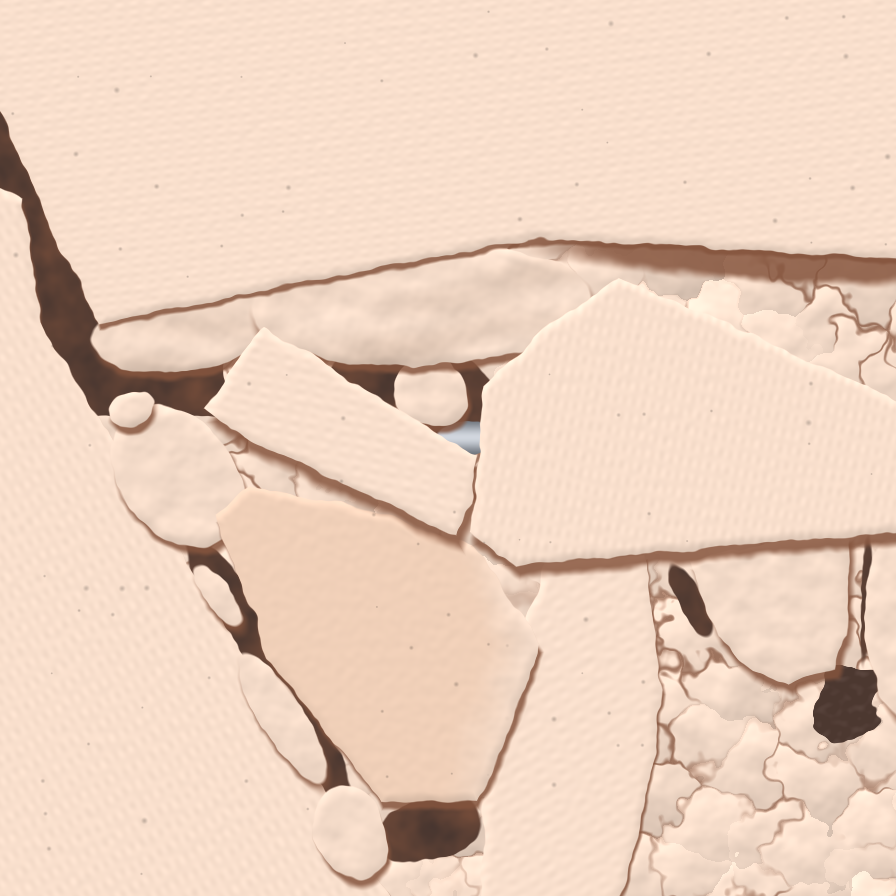
Write a Shadertoy shader that draws this texture.

```glsl
// Broken slabs of pressed cream powder with woven relief, dark cracks and crumbs.
#define CREAM vec3(.975, .875, .802)
#define UMBER vec3(.52, .33, .24)
#define GAP vec3(.3, .22, .19)
#define RAGGED .012
#define WEAVE .014
#define GRIT .11
#define CRUMBS 15.
#define LIGHT vec2(-.35, -.94)

vec3 col;
vec2 p; // ragged position, y runs down from the top

vec2 hash2(vec2 v) {
    vec3 q = fract(v.xyx * vec3(.1031, .103, .0973));
    q += dot(q, q.yzx + 33.33);
    return fract((q.xx + q.yz) * q.zy);
}

float corner(vec2 i, vec2 f, vec2 o) { return dot(hash2(i + o) * 2. - 1., f - o); }

float noise(vec2 v) {
    vec2 i = floor(v), f = v - i, u = f * f * (3. - 2. * f), e = vec2(1, 0);
    return mix(mix(corner(i, f, e.yy), corner(i, f, e.xy), u.x),
               mix(corner(i, f, e.yx), corner(i, f, e.xx), u.x), u.y);
}

float fbm(vec2 v) {
    float sum = 0., amp = .6;
    for (int i = 0; i < 3; i++) {
        sum += amp * noise(v);
        v = mat2(1.6, 1.2, -1.2, 1.6) * v + 7.3;
        amp *= .5;
    }
    return sum;
}

// Light on a single layer of bumps
float bumps(vec2 v) { return .6 * (noise(v) - noise(v + LIGHT * .45)); }

float side(vec2 q, vec2 a, vec2 b) {
    return dot(q - a, normalize(vec2(b.y - a.y, a.x - b.x)));
}

// Convex outline, clockwise, two vertices in each column
float outline(vec2 q, mat4 m) {
    float d = max(side(q, m[0].xy, m[0].zw), side(q, m[0].zw, m[1].xy));
    d = max(d, max(side(q, m[1].xy, m[1].zw), side(q, m[1].zw, m[2].xy)));
    d = max(d, max(side(q, m[2].xy, m[2].zw), side(q, m[2].zw, m[3].xy)));
    return max(d, max(side(q, m[3].xy, m[3].zw), side(q, m[3].zw, m[0].xy)));
}

float ellipse(vec2 q, vec2 center, vec2 r, float angle) {
    float c = cos(angle), s = sin(angle);
    return (length(mat2(c, -s, s, c) * (q - center) / r) - 1.) * min(r.x, r.y);
}

float topPlate(vec2 q) {
    float lip = max(.362 - .1975 * (q.x - .105), .27 + .055 * (q.x - .66));
    return max(q.y - lip, .9 * (.05 + .46 * (q.y - .235) - q.x));
}

float leftPlate(vec2 q) {
    float rim = max(.025 + .15 * (q.y - .225), .045 + .61 * (q.y - .36));
    return .87 * max(q.x - rim, .21 + .5 * q.x - q.y);
}

float cover(float d) { float w = .8 / iResolution.y; return smoothstep(w, -w, d); }

// Cast shadow, then a surface with lit upper and dim lower rims
void lay(float d, float shade, vec3 surface, float drop) {
    col = mix(col, UMBER, .85 * (1. - smoothstep(-drop * .4, drop * .35, shade)));
    surface *= 1. - .11 * (d - shade) / drop * smoothstep(-.012, 0., d);
    col = mix(col, surface, cover(d));
}

void slab(mat4 m, vec3 surface, float drop) {
    lay(outline(p, m), outline(p + LIGHT * drop, m), surface, drop);
}

void chip(vec2 center, vec2 r, float angle, vec3 surface) {
    lay(ellipse(p, center, r, angle), ellipse(p + LIGHT * .009, center, r, angle), surface, .009);
}

float weave(vec2 v, vec2 normal, float rows) {
    vec2 q = vec2(dot(v, vec2(normal.y, -normal.x)), dot(v, normal)) * rows * 6.283;
    return WEAVE * sin(q.y) * (.7 + .5 * sin(q.x * .6));
}

// Sparse dark pits
float pits(vec2 v) {
    vec2 i = floor(v * 27.), h = hash2(i + 5.), f = v * 27. - i - .25 - .5 * h;
    return -.2 * step(.8, fract(h.x * 37.)) * (1. - smoothstep(0., .04 + .09 * h.y, length(f)));
}

// Faceted crumbs between uneven cracks
vec3 rubble(vec2 q, float grain) {
    vec2 near = vec2(0);
    float f1 = 9., f2 = 9.;
    for (int k = 0; k < 9; k++) {
        vec2 cell = floor(q) + vec2(k % 3 - 1, k / 3 - 1), r = q - cell - hash2(cell);
        float d = dot(r, r);
        f2 = min(f2, max(f1, d));
        if (d < f1) { f1 = d; near = r; }
    }
    float crack = 1. - smoothstep(.01, .13, sqrt(f2) - sqrt(f1));
    crack *= smoothstep(-.15, .2, noise(q * .6));
    return mix(CREAM * (.98 + .13 * dot(near, LIGHT) + 1.3 * grain), UMBER, .75 * crack);
}

void mainImage(out vec4 fragColor, in vec2 fragCoord) {
    vec2 uv = fragCoord / iResolution.y;
    uv.y = 1. - uv.y;
    vec2 wobble = vec2(fbm(uv * 24.), fbm(uv * 24. + 19.));
    p = uv + RAGGED * wobble;
    float fine = GRIT * .4 * bumps(uv * 95.), grain = GRIT * (bumps(uv * 38.) + .3 * wobble.y) + fine;
    vec3 plain = CREAM * (1. + fine + pits(uv)), rough = CREAM * (.98 + 1.25 * grain);
    // Crumb bed and lower woven fragment
    col = rubble(uv * CRUMBS + wobble, grain);
    slab(mat4(.535,1.05,.54,.91, .565,.75,.61,.63, .72,.62,.74,.77, .72,.9,.68,1.05), plain + weave(uv, vec2(.5, .87), 75.), .006);
    // Deep gaps, soot and a pale glint
    float gap = max(p.y - .465, p.x - .25);
    gap = min(gap, ellipse(p, vec2(.3, .75), vec2(.18, .03), 1.05));
    gap = min(gap, ellipse(p, vec2(.46, .445), vec2(.1, .065), .2));
    gap = min(gap, ellipse(p, vec2(.48, .925), vec2(.06, .035), -.3));
    gap = min(gap, ellipse(p, vec2(.77, .67), vec2(.045, .014), 1.1));
    gap = min(gap, ellipse(p, vec2(.967, .67), vec2(.07, .006), 1.6));
    col = mix(col, mix(GAP, UMBER, .25 + wobble.x), cover(gap));
    float soot = ellipse(uv, vec2(.943, .785), vec2(.036, .045), .3) + .04 * wobble.x;
    col = mix(col, GAP + 4. * max(fine, 0.), cover(soot));
    vec3 glint = vec3(.82, .84, .87) - .4 * smoothstep(0., .022, abs(uv.y - .488));
    col = mix(col, glint, cover(ellipse(p, vec2(.52, .488), vec2(.032, .021), 0.)));
    // Left plate and crumbling fragments
    lay(leftPlate(p), leftPlate(p + LIGHT * .006), plain + weave(uv, vec2(.87, -.5), 85.), .006);
    chip(vec2(.198, .532), vec2(.088, .063), .9, rough);
    chip(vec2(.146, .456), vec2(.026, .019), -.3, rough);
    slab(mat4(.768,.625,.95,.59, .945,.71,.93,.745, .88,.765,.84,.75, .8,.71,.78,.66), rough, .012);
    chip(vec2(1., .7), vec2(.1, .034), 1.5, rough);
    chip(vec2(.48, .437), vec2(.043, .037), .3, rough);
    chip(vec2(.243, .665), vec2(.04, .015), .95, rough);
    chip(vec2(.314, .8), vec2(.085, .025), 1., rough);
    // Broken face, its shadow and the top plate
    vec3 face = rough - .02 + .2 * bumps(uv * vec2(9, 26));
    chip(vec2(.21, .365), vec2(.11, .048), -.15, face);
    chip(vec2(.47, .34), vec2(.19, .068), -.05, face);
    col = mix(col, UMBER, .85 * (1. - smoothstep(-.004, .008, ellipse(p, vec2(.85, .29), vec2(.2, .02), .06))));
    lay(topPlate(p), topPlate(p + LIGHT * .006), plain + weave(uv, vec2(.12, .99), 105.), .006);
    // Smooth lump with a rough right flank
    float flank = smoothstep(-.02, .05, uv.x - .55 + .25 * abs(uv.y - .72) + .03 * wobble.x);
    vec3 lump = mix(plain * vec3(.965, .93, .9), rough, flank);
    slab(mat4(.24,.575,.275,.543, .385,.56,.53,.61, .605,.72,.535,.895, .425,.895,.3,.735), lump, .009);
    chip(vec2(.392, .93), vec2(.055, .039), 1.2, rough);
    // Woven wedges
    slab(mat4(.293,.365,.436,.45, .53,.51,.527,.56, .512,.599,.345,.523, .271,.489,.23,.456), plain + weave(uv, vec2(-.2, .98), 85.), .017);
    slab(mat4(.54,.43,.6,.375, .69,.31,.82,.365, 1.05,.47,1.05,.588, .575,.632,.527,.597), plain + weave(uv, vec2(.97, .2), 95.), .014);
    fragColor = vec4(clamp(col, 0., 1.), 1.);
}
```
